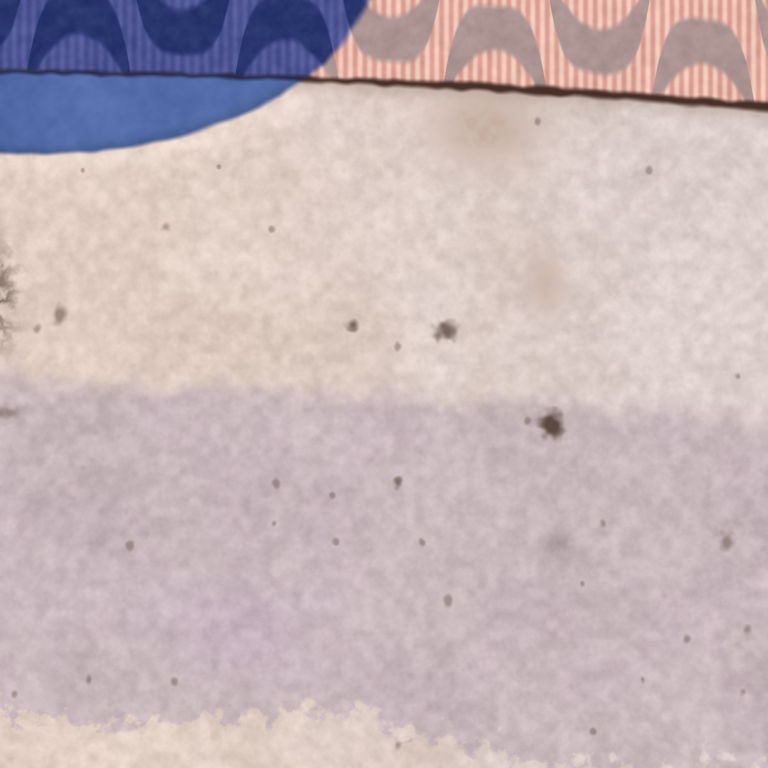
Write a three.js fragment shader that draws this texture.

```glsl
// Weathered concrete in two tones under a wave-tiled strip crossed by a blue disc.
varying vec2 vUv;

const vec3 CONCRETE_WARM = vec3(0.878, 0.802, 0.757);
const vec3 CONCRETE_COOL = vec3(0.858, 0.803, 0.79);
const vec3 CONCRETE_SHADE = vec3(0.782, 0.717, 0.73);
const vec3 MAUVE = vec3(0.755, 0.675, 0.735);
const vec3 DIRT = vec3(0.36, 0.29, 0.26);
const vec3 STAIN = vec3(0.75, 0.65, 0.59);
const vec3 SEAM = vec3(0.25, 0.16, 0.13);
const vec3 TILE_PALE = vec3(0.94, 0.80, 0.74);
const vec3 TILE_PINK = vec3(0.86, 0.61, 0.57);
const vec3 TILE_GREY = vec3(0.67, 0.58, 0.57);
const vec3 BLUE_NAVY = vec3(0.16, 0.21, 0.43);
const vec3 BLUE_LIGHT = vec3(0.34, 0.36, 0.61);
const vec3 BLUE_PAINT = vec3(0.32, 0.42, 0.66);
const vec2 DISC_CENTER = vec2(0.052, 1.052);
const vec2 DISC_RADII = vec2(0.436, 0.2526);
const float WAVE_HALF_PERIOD = 0.1355;
const float WAVE_ORIGIN = 0.6445;
const float WAVE_HEIGHT = 0.135;
const float STRIPE_PERIOD = 0.0125;
const float EDGE = 0.004;
const float SPECK_CELLS = 15.0;

float hash(vec2 p) {
  vec3 q = fract(p.xyx * 0.1031);
  q += dot(q, q.yzx + 33.33);
  return fract((q.x + q.y) * q.z);
}

float noise(vec2 p) {
  vec2 i = floor(p), f = fract(p);
  f = f * f * (3.0 - 2.0 * f);
  return mix(mix(hash(i), hash(i + vec2(1, 0)), f.x),
             mix(hash(i + vec2(0, 1)), hash(i + vec2(1, 1)), f.x), f.y);
}

float fbm(vec2 p) {
  float sum = 0.0, amp = 0.5;
  for (int i = 0; i < 5; i++) {
    sum += amp * noise(p);
    p = mat2(1.6, 1.2, -1.2, 1.6) * p + 17.3;
    amp *= 0.5;
  }
  return sum;
}

float above(float x, float soft) { return smoothstep(-soft, soft, x); }
float bump(float x) { return exp(-x * x); }

// Irregular pit with a soft rim
float pit(vec2 p, vec2 center, vec2 radii) {
  float d = length((p - center) / radii) + 0.7 * (noise(p * 130.0) - 0.5);
  return 1.0 - smoothstep(0.2, 1.4, d);
}

// Sparse specks, one candidate in each jittered cell
float specks(vec2 p) {
  vec2 cell = floor(p * SPECK_CELLS);
  vec2 jitter = 0.2 + 0.6 * vec2(hash(cell + 3.1), hash(cell + 71.7));
  float r = mix(0.003, 0.006, hash(cell + 29.0));
  return step(0.85, hash(cell + 11.0)) * pit(p, (cell + jitter) / SPECK_CELLS, vec2(r, r * 1.2));
}

// Alternating arches and cups: x = grey band, y = pink stripe
vec2 waveTile(float x, float height) {
  float u = (x - WAVE_ORIGIN) / WAVE_HALF_PERIOD + 0.5;
  float c = 2.0 * fract(u) - 1.0;
  float h = mod(floor(u), 2.0) < 0.5 ? height : WAVE_HEIGHT - height;
  float c2 = c * c;
  float band = above(0.107 - 0.11 * c2 * c2 - h, 0.006) * above(h - 0.05 + 0.07 * c2, 0.006);
  float stripe = smoothstep(0.1, 0.9, abs(2.0 * fract(x / STRIPE_PERIOD) - 1.0));
  return vec2(band, stripe);
}

vec3 concrete(vec2 p, float cloud, float grain) {
  // Lit slab, shaded band and ragged pale foot
  vec3 col = mix(CONCRETE_WARM, CONCRETE_COOL, smoothstep(0.1, 0.95, p.x + 0.5 * (cloud - 0.5)));
  float shadeLine = 0.508 - 0.052 * p.x + 0.02 * (noise(p * 45.0) - 0.5);
  float foot = 0.054 + 0.028 * bump((p.x - 0.4) / 0.12) + 0.024 * bump(p.x / 0.05)
             - 0.05 * smoothstep(0.42, 0.8, p.x) + 0.09 * (fbm(p * 60.0) - 0.5);
  vec3 shade = mix(CONCRETE_SHADE, MAUVE, 0.8 * bump(length((p - vec2(0.32, 0.18)) / vec2(0.09, 0.06))));
  shade = mix(shade, MAUVE, 0.3 * smoothstep(0.45, 0.7, fbm(p * 9.0 + 40.0)));
  col = mix(col, shade, above(shadeLine - p.y, 0.02) * above(p.y - foot, 0.01));
  // Mottling, grain and broad stains
  col += 0.075 * (cloud - 0.48) + 0.14 * (grain - 0.48);
  float stain = bump(length((p - vec2(0.632, 0.835)) / vec2(0.065, 0.045)));
  stain += 0.7 * bump(length((p - vec2(0.71, 0.63)) / vec2(0.025, 0.038)));
  col = mix(col, STAIN, clamp(stain * (0.1 + 1.2 * grain), 0.0, 0.8));
  col -= 0.09 * bump(length((p - vec2(0.728, 0.29)) / vec2(0.02)));
  // Pits and left-edge crack
  float dirt = 0.4 * specks(p);
  dirt = max(dirt, pit(p, vec2(0.719, 0.447), vec2(0.016, 0.018)));
  dirt = max(dirt, 0.8 * pit(p, vec2(0.58, 0.569), vec2(0.014, 0.013)));
  dirt = max(dirt, 0.8 * pit(p, vec2(0.46, 0.577), vec2(0.010, 0.008)));
  dirt = max(dirt, 0.5 * pit(p, vec2(0.077, 0.59), vec2(0.010, 0.012)));
  dirt = max(dirt, 0.7 * pit(p, vec2(0.518, 0.372), vec2(0.006, 0.008)));
  dirt = max(dirt, 0.45 * pit(p, vec2(0.947, 0.295), vec2(0.010, 0.014)));
  dirt = max(dirt, 0.45 * pit(p, vec2(0.01, 0.463), vec2(0.013, 0.009)));
  float crack = bump((fbm(p * 30.0) - 0.5) / 0.08);
  dirt = max(dirt, 0.7 * crack * bump(p.x / 0.022) * bump((p.y - 0.615) / 0.06));
  return mix(col, DIRT, dirt);
}

void main() {
  vec2 p = vUv;
  float cloud = fbm(p * 9.0), grain = fbm(p * 75.0);
  float seamLine = 0.907 - 0.011 * p.x - 0.035 * p.x * p.x + 0.003 * (noise(p * 60.0) - 0.5);
  float height = p.y - seamLine;
  float tiled = above(height, EDGE);
  float rim = (1.0 - length((p - DISC_CENTER) / DISC_RADII)) * DISC_RADII.y;
  float disc = above(rim + 0.003 * (noise(p * 50.0) - 0.5), EDGE);

  // Tiled strip and slab, each with its painted version
  vec2 tile = waveTile(p.x, height);
  vec3 plainTile = mix(mix(TILE_PALE, TILE_PINK, tile.y), TILE_GREY, tile.x);
  vec3 blueTile = mix(mix(BLUE_LIGHT, BLUE_NAVY, 0.35 * tile.y), BLUE_NAVY, tile.x);
  vec3 paint = BLUE_PAINT * mix(1.0, 0.85, bump(rim / 0.01)) + 0.1 * (cloud - 0.5) + 0.06 * (grain - 0.5);
  vec3 slab = concrete(p, cloud, grain) + 0.04 * bump((rim + 0.012) / 0.012);
  vec3 col = mix(mix(slab, paint, disc), mix(plainTile, blueTile, disc) + 0.1 * (grain - 0.5), tiled);

  // Dark seam, wider to the right, with grime beneath
  float halfWidth = mix(0.002, 0.007, p.x) * (0.6 + 0.7 * noise(p * 40.0));
  col = mix(col, STAIN * 0.85, 0.45 * (1.0 - tiled) * (1.0 - disc) * bump(height / 0.016));
  col = mix(col, mix(SEAM, BLUE_NAVY * 0.75, disc * 0.7), 0.95 * above(halfWidth - abs(height), EDGE));
  gl_FragColor = vec4(clamp(col, 0.0, 1.0), 1.0);
}
```
